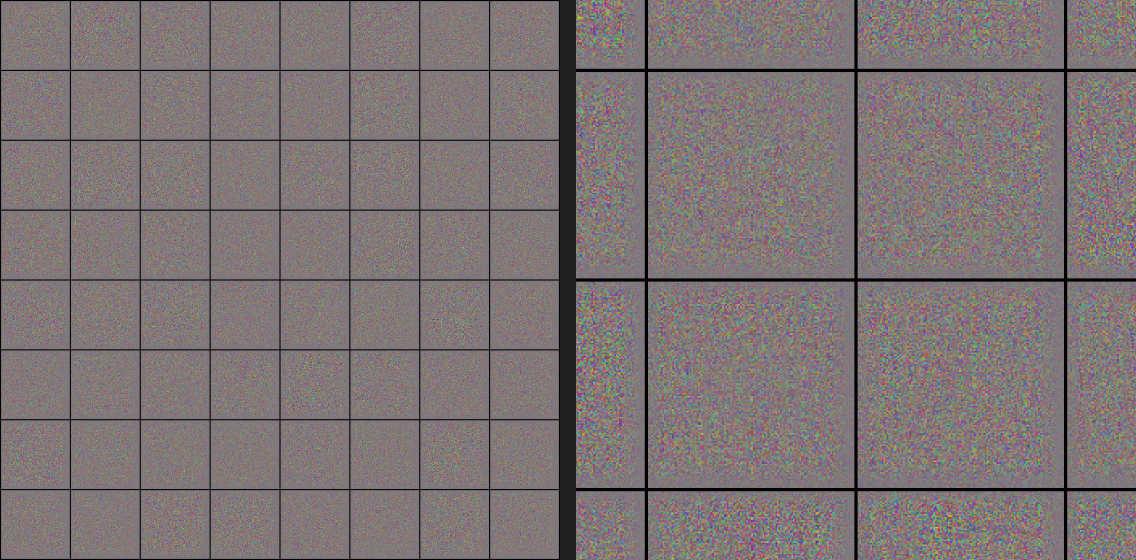
Left: the whole. Right: its middle third, enlarged.
This pattern is drawn by a Shadertoy shader. Its source:

```glsl
// An 8 by 8 sheet of grey-mauve tiles ruled with thin black lines.
// Each tile holds fine coloured grain from an integer hash, woven into faint
// stripes, slightly patchy in strength and fading toward the tile's edges.

const float TILES = 8.0;
const float TILE_SIZE = 128.0;                 // grains along a tile side
const float LINE_WIDTH = 2.0;                  // in grains
const float PITCH = TILE_SIZE + LINE_WIDTH;
const float SHEET = TILES * PITCH + LINE_WIDTH;
const float TAU = 6.2831853;

const vec3 EDGE_TONE = vec3(0.50, 0.47, 0.49);
const vec3 CORE_TONE = vec3(0.515, 0.475, 0.473);
const vec3 LINE_TONE = vec3(0.0);

// Three random values in 0..1 from an integer lattice point
vec3 hash3(ivec3 cell) {
    uvec3 v = uvec3(cell) * 1664525u + 1013904223u;
    v.x += v.y * v.z;
    v.y += v.z * v.x;
    v.z += v.x * v.y;
    v ^= v >> 16u;
    v.x += v.y * v.z;
    v.y += v.z * v.x;
    v.z += v.x * v.y;
    return vec3(v >> 8u) / 16777216.0;
}

// Smooth value noise, one independent field per seed
float patchNoise(vec2 p, int seed) {
    ivec2 i = ivec2(floor(p));
    vec2 f = smoothstep(0.0, 1.0, fract(p));
    float a = hash3(ivec3(i, seed)).x;
    float b = hash3(ivec3(i + ivec2(1, 0), seed)).x;
    float c = hash3(ivec3(i + ivec2(0, 1), seed)).x;
    float d = hash3(ivec3(i + ivec2(1, 1), seed)).x;
    return mix(mix(a, b, f.x), mix(c, d, f.x), f.y);
}

// Calm margins: widest at the right and bottom of a tile
float edgeFade(vec2 p) {
    vec2 rise = smoothstep(vec2(-0.06, -0.01), vec2(0.08, 0.13), p);
    vec2 fall = 1.0 - smoothstep(vec2(0.86, 0.90), vec2(0.99, 1.03), p);
    return rise.x * rise.y * fall.x * fall.y;
}

// Weave of stripes eight grains apart, stronger down than across
float weave(vec2 grain, int seed) {
    vec2 wave = cos(TAU * grain / 8.0);
    float column = hash3(ivec3(int(grain.x) / 2, 7, seed)).y - 0.5;
    return 1.0 + 0.25 * wave.x + 0.14 * wave.y + 0.25 * column;
}

// Colour of one tile at a position measured in grains
vec3 tileColor(vec2 local, ivec2 tile) {
    int seed = 101 + tile.x + 16 * tile.y;
    vec2 grain = floor(local);
    vec2 p = local / TILE_SIZE;

    float fade = edgeFade(p);
    float strength = mix(0.80, 1.15, hash3(ivec3(tile, 5)).x);
    float patches = mix(0.8, 1.2, patchNoise(p * 5.0, seed + 1000));
    float amount = 0.43 * strength * patches * weave(grain, seed);
    amount *= mix(0.25, 1.0, fade);

    // Damp the shared brightness so the grain reads mostly as hue
    vec3 speck = hash3(ivec3(ivec2(grain), seed)) - 0.5;
    speck -= 0.45 * dot(speck, vec3(1.0 / 3.0));
    return mix(EDGE_TONE, CORE_TONE, fade) + amount * speck;
}

// Average of four samples spread over one pixel
vec3 smoothTile(vec2 pos, vec2 pixel) {
    vec3 sum = vec3(0.0);
    for (int k = 0; k < 4; k++) {
        vec2 offset = vec2(k & 1, k >> 1) * 0.5 - 0.25;
        vec2 q = pos + offset * pixel;
        vec2 tile = clamp(floor(q / PITCH), 0.0, TILES - 1.0);
        vec2 local = q - tile * PITCH - 0.5 * LINE_WIDTH;
        sum += tileColor(clamp(local, 0.0, TILE_SIZE - 0.01), ivec2(tile));
    }
    return sum / 4.0;
}

// Share of the pixel covered by ruled lines along each axis
vec2 lineCoverage(vec2 pos, vec2 pixel) {
    vec2 d = abs(pos - PITCH * floor(pos / PITCH + 0.5));
    vec2 halfLine = vec2(0.5 * LINE_WIDTH);
    vec2 upper = min(halfLine, d + 0.5 * pixel);
    vec2 lower = max(-halfLine, d - 0.5 * pixel);
    return clamp((upper - lower) / pixel, 0.0, 1.0);
}

void mainImage(out vec4 fragColor, in vec2 fragCoord) {
    vec2 pixel = SHEET / iResolution.xy;
    vec2 pos = fragCoord * pixel - 0.5 * LINE_WIDTH;

    vec2 lines = lineCoverage(pos, pixel);
    float ink = 1.0 - (1.0 - lines.x) * (1.0 - lines.y);
    vec3 color = mix(smoothTile(pos, pixel), LINE_TONE, ink);
    fragColor = vec4(clamp(color, 0.0, 1.0), 1.0);
}
```
